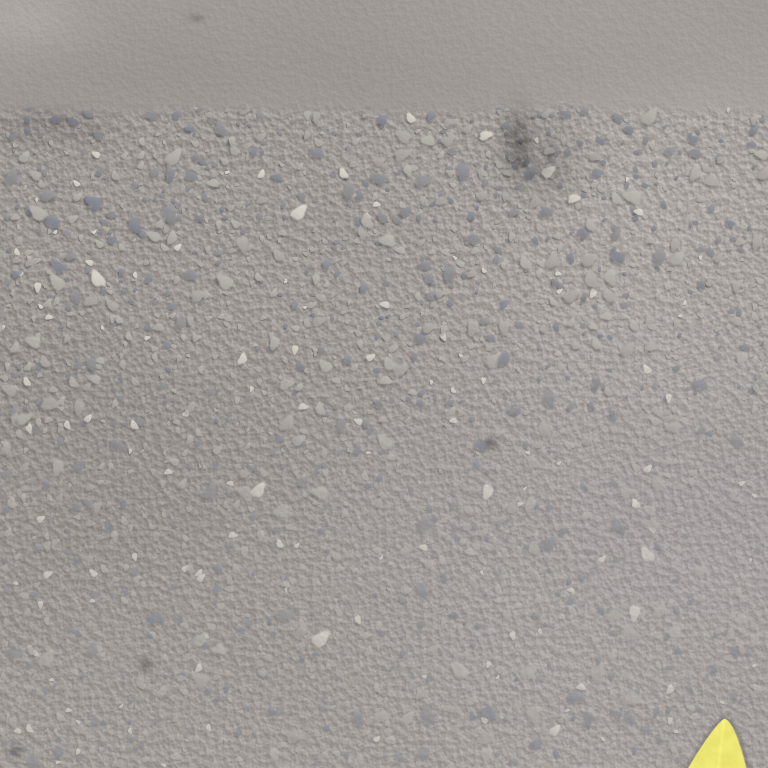
A Shadertoy shader for this texture:

```glsl
const vec3 ASPHALT = vec3(0.625, 0.603, 0.588);
const vec3 PALE_STONE = vec3(0.715, 0.700, 0.675);
const vec3 BLUE_STONE = vec3(0.510, 0.525, 0.560);
const vec3 BRIGHT_STONE = vec3(0.840, 0.825, 0.790);
const vec3 LEAF_COLOR = vec3(0.930, 0.905, 0.460);
const vec2 LIGHT_DIR = vec2(0.55, 0.83);
const float SEAM_Y = 0.853;
const float GRAIN_SCALE = 105.0;
const float FINE_SCALE = 215.0;
const float PEBBLE_SCALE = 37.0;
const float CHIP_SCALE = 72.0;

vec2 hash2(vec2 p) {
    vec3 q = fract(p.xyx * vec3(0.1031, 0.1030, 0.0973));
    q += dot(q, q.yzx + 33.33);
    return fract((q.xx + q.yz) * q.zy);
}

// Distance to the nearest scattered cell point
float cellular(vec2 p) {
    vec2 id = floor(p);
    float nearest = 4.0;
    for (int j = -1; j <= 1; j++)
    for (int i = -1; i <= 1; i++) {
        vec2 cell = id + vec2(i, j);
        vec2 d = cell + hash2(cell) - p;
        nearest = min(nearest, dot(d, d));
    }
    return sqrt(nearest);
}

float relief(vec2 p) {
    return cellular(p) - cellular(p + LIGHT_DIR * 0.4);
}

float layeredSines(vec2 p) {
    float sum = 0.0, amp = 0.5;
    for (int i = 0; i < 4; i++) {
        sum += amp * sin(p.x + 1.7 * sin(p.y)) * cos(p.y * 1.2 - 0.6 * p.x);
        p = mat2(1.5, 1.1, -1.1, 1.5) * p + 2.3;
        amp *= 0.6;
    }
    return sum;
}

float blob(vec2 p, vec2 center, vec2 size) {
    vec2 d = (p - center) / size;
    return exp(-dot(d, d));
}

// Scattered irregular stones, each with a cast shadow
vec3 addStones(vec3 col, vec2 uv, float scale, float density, float shade) {
    vec2 p = uv * scale;
    vec2 id = floor(p);
    float soft = max(0.25, 2.5 * scale / iResolution.y);
    for (int j = -1; j <= 1; j++)
    for (int i = -1; i <= 1; i++) {
        vec2 cell = id + vec2(i, j);
        vec2 kind = hash2(cell + scale * 3.0);
        if (kind.x > density) continue;
        vec2 shape = hash2(cell + scale * 7.0);
        vec2 d = p - cell - 0.15 - 0.7 * hash2(cell + scale);
        float turn = shape.x * 6.283;
        mat2 spin = mat2(cos(turn), sin(turn), -sin(turn), cos(turn));
        vec2 radius = mix(0.17, 0.38, shape.y * shape.y) * vec2(1.25, 0.8);
        vec2 q = spin * d / radius;
        vec2 s = spin * (d + LIGHT_DIR * 0.12) / radius;
        float wobble = 0.14 * sin(3.0 * atan(q.y, q.x) + turn * 3.0);
        float body = 1.0 - smoothstep(1.0 - soft, 1.0 + soft, length(q) + wobble);
        float shadow = 1.0 - smoothstep(0.7, 1.4, length(s));
        float blueShare = 0.30 + 0.20 * smoothstep(0.5, 0.9, uv.y);
        vec3 tint = kind.y < blueShare ? BLUE_STONE : PALE_STONE;
        tint = mix(tint, ASPHALT, shape.x * 0.55);
        if (kind.y > 0.94) tint = BRIGHT_STONE;
        tint += 0.035 * dot(d / radius, LIGHT_DIR);
        col *= 1.0 - 0.20 * shade * shadow * (1.0 - body);
        col = mix(col, tint, body * mix(0.55, 0.9, shade));
    }
    return col;
}

// Rounded leaf with its tip up, cut by the lower edge
vec3 addLeaf(vec3 col, vec2 uv) {
    float drop = 0.064 - uv.y;
    float t = clamp(drop / 0.064, 0.0, 1.0);
    float left = 0.943 - 0.047 * pow(t, 0.8);
    float right = 0.943 + 0.029 * pow(t, 0.55);
    float px = 1.2 / iResolution.y;
    float inside = min(min(uv.x - left, right - uv.x), drop);
    float shadow = smoothstep(-0.009, 0.0, inside);
    col *= 1.0 - 0.18 * shadow;
    float vein = exp(-pow((uv.x - 0.943 + 0.12 * drop) / 0.0022, 2.0));
    vec3 leaf = LEAF_COLOR + 0.03 * layeredSines(uv * 90.0) + 0.035 * vein;
    return mix(col, leaf, smoothstep(-px, px, inside));
}

void mainImage(out vec4 fragColor, in vec2 fragCoord) {
    vec2 uv = fragCoord / iResolution.xy;

    // Smooth strip above the worn surface
    float seam = SEAM_Y + 0.007 * layeredSines(vec2(uv.x * 38.0, 1.0));
    float worn = 1.0 - smoothstep(seam - 0.008, seam + 0.014, uv.y);
    float coarse = worn * mix(0.35, 1.0, smoothstep(0.25, 0.68, uv.y));
    coarse *= 1.0 - 0.45 * blob(uv, vec2(0.95, 0.30), vec2(0.25, 0.20));

    // Broad light and dark areas
    float tone = 0.012 * layeredSines(uv * vec2(7.0, 10.0));
    tone += 0.045 * blob(uv, vec2(0.88, 0.70), vec2(0.28, 0.22));
    tone += 0.025 * blob(uv, vec2(0.85, 0.12), vec2(0.45, 0.35));
    tone += 0.050 * blob(uv, vec2(0.02, 0.98), vec2(0.09, 0.05));
    tone -= 0.030 * blob(uv, vec2(0.10, 0.42), vec2(0.28, 0.22));
    tone -= 0.018 * blob(uv, vec2(0.45, 0.90), vec2(0.40, 0.05));
    vec3 col = ASPHALT + tone;
    col.b += 0.012 * blob(uv, vec2(0.9, 0.3), vec2(0.4, 0.25));

    // Embossed grain and embedded stones
    float grain = 0.125 * relief(uv * GRAIN_SCALE) * mix(0.25, 1.0, worn);
    grain += 0.085 * relief(uv * FINE_SCALE) * mix(0.5, 1.0, worn);
    col += grain * mix(0.85, 1.15, coarse);
    col = addStones(col, uv, CHIP_SCALE, 0.40 * worn, coarse);
    col = addStones(col, uv, PEBBLE_SCALE, worn * mix(0.22, 0.48, coarse), coarse);

    // Hollows along the seam and small stains
    float dark = 0.26 * blob(uv, vec2(0.673, 0.815), vec2(0.018, 0.040));
    dark += 0.15 * blob(uv, vec2(0.705, 0.790), vec2(0.050, 0.045));
    dark += 0.13 * blob(uv, vec2(0.060, 0.835), vec2(0.070, 0.022));
    dark += 0.30 * blob(uv, vec2(0.640, 0.422), vec2(0.009, 0.007));
    dark += 0.28 * blob(uv, vec2(0.190, 0.135), vec2(0.008));
    dark += 0.28 * blob(uv, vec2(0.020, 0.022), vec2(0.009));
    dark += 0.18 * blob(uv, vec2(0.255, 0.977), vec2(0.010, 0.006));
    col *= 1.0 - dark * (0.8 + 0.5 * layeredSines(uv * 110.0));

    fragColor = vec4(clamp(addLeaf(col, uv), 0.0, 1.0), 1.0);
}
```
